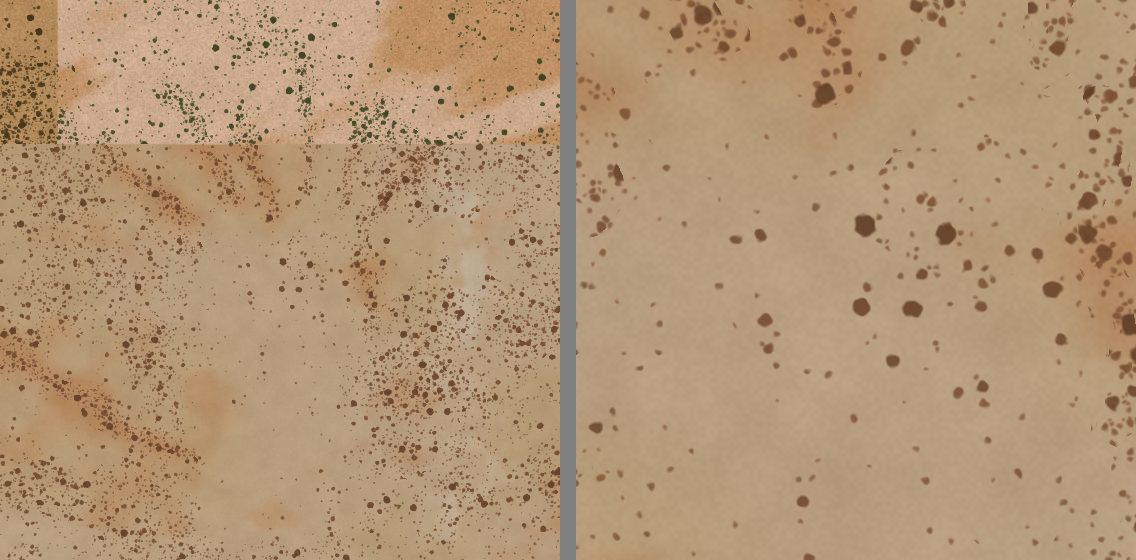
Left: the whole. Right: its middle third, enlarged.
Write a Shadertoy shader that draws this texture.

```glsl
// Aerial view of dry ground: a tan plain with rusty shrubs, below a brighter
// pink strip with green shrubs and a small ochre corner, like joined tiles.
// Shrubs are jittered grid discs, kept by a density built from washes and noise.

const float SEAM_Y = 0.743;         // lower edge of the bright strip
const float CORNER_X = 0.103;       // right edge of the ochre corner
const float WASH_WIDTH = 0.013;
const float STAIN_WIDTH = 0.032;
const float EDGE = 0.0011;          // softness of shrub outlines
const int FAN_WASHES = 6;
const vec2 FAN_FOCUS = vec2(0.53, 0.44);

const vec3 TAN = vec3(0.712, 0.602, 0.457);
const vec3 PALE = vec3(0.725, 0.625, 0.510);
const vec3 RUST = vec3(0.705, 0.515, 0.350);
const vec3 PINK = vec3(0.805, 0.670, 0.560);
const vec3 ORANGE = vec3(0.745, 0.560, 0.385);
const vec3 OCHRE = vec3(0.700, 0.540, 0.355);
const vec3 CHALK = vec3(0.760, 0.710, 0.630);
const vec3 SHRUB_BROWN = vec3(0.430, 0.275, 0.170);
const vec3 SHRUB_GREEN = vec3(0.235, 0.265, 0.125);
const vec3 SHRUB_OLIVE = vec3(0.270, 0.205, 0.085);

float hash(vec2 p) {
    vec3 q = fract(p.xyx * 0.1031);
    q += dot(q, q.yzx + 33.33);
    return fract((q.x + q.y) * q.z);
}

float noise(vec2 p) {
    vec2 i = floor(p), f = p - i;
    f = f * f * (3.0 - 2.0 * f);
    return mix(mix(hash(i), hash(i + vec2(1, 0)), f.x),
               mix(hash(i + vec2(0, 1)), hash(i + vec2(1, 1)), f.x), f.y);
}

// Three octaves, each turned and doubled
float fbm(vec2 p) {
    mat2 turn = mat2(1.6, 1.2, -1.2, 1.6);
    vec2 p2 = turn * p + 17.3;
    return 0.57 * noise(p) + 0.29 * noise(p2) + 0.14 * noise(turn * p2 + 17.3);
}

float segmentDistance(vec2 p, vec2 a, vec2 b) {
    vec2 along = b - a, rel = p - a;
    return length(rel - along * clamp(dot(rel, along) / dot(along, along), 0.0, 1.0));
}

// Distance to the dry stream beds: a fan toward the focus, a spur and a low wash
float washDistance(vec2 p) {
    p += 0.035 * (vec2(noise(p * 17.0), noise(p * 17.0 + 40.0)) - 0.5);
    float nearest = min(segmentDistance(p, vec2(0.645, 0.60), vec2(0.66, 0.41)),
                        segmentDistance(p, vec2(0.0, 0.37), vec2(0.35, 0.17)));
    for (int i = 0; i < FAN_WASHES; i++) {
        float k = float(i);
        vec2 head = vec2(0.18 + 0.125 * k, 0.75 + 0.16 * fract(k * 0.618));
        nearest = min(nearest, segmentDistance(p, head, mix(head, FAN_FOCUS, 0.48)));
    }
    return nearest;
}

// Chance that a shrub grows at p
float shrubDensity(vec2 p, float wash) {
    float d = wash / WASH_WIDTH;
    float grove = smoothstep(0.48, 0.74, fbm(p * 7.0 + 3.0));
    float lowerRight = smoothstep(0.60, 0.80, p.x) * (1.0 - smoothstep(0.25, 0.45, p.y));
    float bare = mix(0.2, 1.0, smoothstep(0.10, 0.24, length(p - vec2(0.46, 0.22))));
    float open = (0.035 + 0.32 * grove + 0.07 * lowerRight) * bare;
    return open * (p.y > SEAM_Y ? 1.5 : 1.0) + 0.62 * exp(-d * d);
}

// One size class of shrubs: x is coverage, y is a random tone
vec2 shrubLayer(vec2 p, float cells, float radius, float chance, float salt) {
    vec2 home = floor(p * cells - 0.5), result = vec2(0.0, 0.5);
    for (int i = 0; i < 4; i++) {
        vec2 id = home + vec2(i % 2, i / 2), key = id + salt;
        if (hash(key + 7.9) > chance) continue;
        vec2 jitter = mix(vec2(0.1), vec2(0.9), vec2(hash(key + 11.7), hash(key + 53.1)));
        float tone = hash(key + 91.3);
        float size = radius * mix(0.6, 1.25, tone);
        float cover = 1.0 - smoothstep(size - EDGE, size + EDGE, length(p - (id + jitter) / cells));
        if (cover > result.x) result = vec2(cover, 1.0 - tone);
    }
    return result;
}

void mainImage(out vec4 fragColor, in vec2 fragCoord) {
    vec2 p = fragCoord / iResolution.y;
    float pixel = 1.0 / iResolution.y;
    float strip = smoothstep(-pixel, pixel, p.y - SEAM_Y);
    float corner = strip * (1.0 - smoothstep(-pixel, pixel, p.x - CORNER_X));
    float wash = washDistance(p), fine = fbm(p * 34.0);
    vec3 ground;

    if (p.y < SEAM_Y - pixel) {
        // Lower plain: tan to pale, rusty stains, chalky patches on the right
        float broad = noise(p * 4.0 + 8.0), bed = wash / STAIN_WIDTH;
        float blotch = fbm(p * vec2(8.0, 10.0) + 21.0);
        float stain = exp(-bed * bed) * smoothstep(0.30, 0.65, blotch);
        stain += 0.55 * smoothstep(0.57, 0.80, blotch);
        ground = mix(TAN, PALE, smoothstep(0.30, 0.80, broad + 0.35 * (p.x - 0.45)));
        ground = mix(ground, RUST, min(0.85 * stain, 0.85));
        float side = (p.x - 0.84) / 0.07;
        float chalk = smoothstep(0.52, 0.75, fbm(p * 19.0 + 60.0)) * exp(-side * side);
        ground = mix(ground, CHALK, 0.6 * chalk);
    } else {
        // Bright strip: pink ground with slanted orange drifts, ochre corner
        float drift = fbm(vec2(p.x * 5.0 - p.y * 3.0, p.y * 11.0 - p.x * 4.0));
        drift += 0.24 * smoothstep(0.60, 0.90, p.x) + 0.15 * (fine - 0.5);
        ground = mix(PINK, ORANGE, smoothstep(0.50, 0.76, drift));
        ground = mix(mix(TAN, ground, strip), OCHRE, corner);
    }

    // Mottling and grain
    ground += 0.05 * (fine - 0.5) + (noise(p * 420.0) - 0.5) * mix(0.022, 0.085, strip);

    // Shrubs in three sizes with ragged outlines
    float density = shrubDensity(p, wash);
    vec2 q = p + 0.0022 * (vec2(noise(p * 240.0), noise(p * 240.0 + 70.0)) - 0.5);
    vec2 large = shrubLayer(q, 48.0, 0.0052, 0.80 * density, 0.0);
    vec2 medium = shrubLayer(q, 100.0, 0.0031, 0.85 * density, 200.0);
    vec2 small = shrubLayer(q, 200.0, 0.0016, 0.90 * density, 500.0);
    vec3 leaf = mix(mix(SHRUB_BROWN, SHRUB_GREEN, strip), SHRUB_OLIVE, corner);
    ground = mix(ground, leaf * (0.95 + 0.35 * small.y), 0.70 * small.x);
    ground = mix(ground, leaf * (0.90 + 0.35 * medium.y), 0.85 * medium.x);
    ground = mix(ground, leaf * (0.85 + 0.35 * large.y), 0.90 * large.x);

    fragColor = vec4(clamp(ground, 0.0, 1.0), 1.0);
}
```
